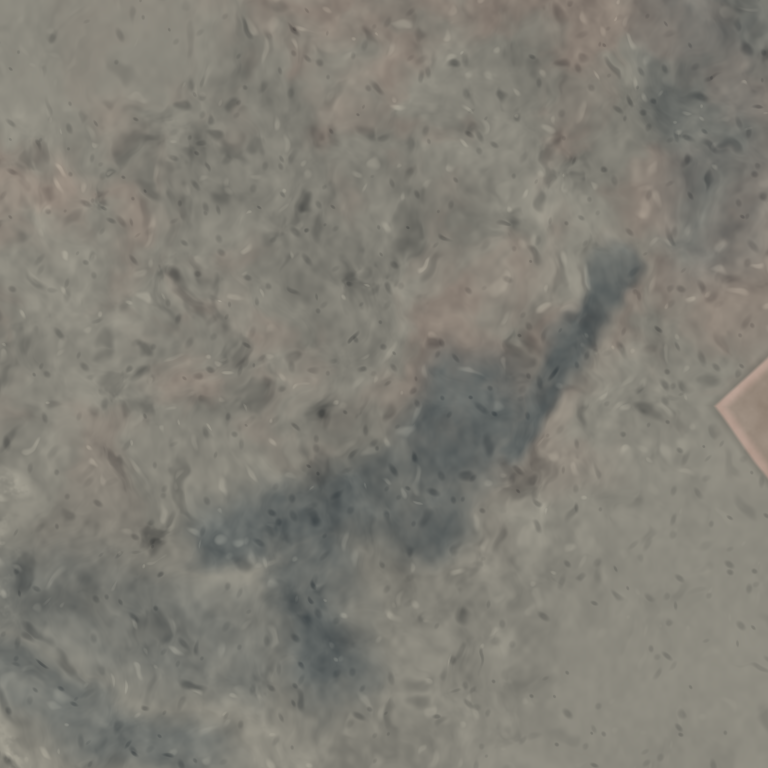
A three.js fragment shader for this texture:

```glsl
varying vec2 vUv;

const vec3 DARK_CEMENT = vec3(0.335, 0.335, 0.318);
const vec3 PALE_CEMENT = vec3(0.605, 0.592, 0.545);
const vec3 BLUE_TINT = vec3(-0.022, 0.0, 0.018);
const vec3 RUST_TINT = vec3(0.022, -0.010, -0.012);
const vec3 CHIP_FACE = vec3(0.585, 0.530, 0.480);
const vec3 CHIP_EDGE = vec3(0.700, 0.610, 0.560);

float hash(vec2 p) {
  vec3 q = fract(vec3(p.xyx) * 0.1031);
  q += dot(q, q.yzx + 33.33);
  return fract((q.x + q.y) * q.z);
}

float noise(vec2 p) {
  vec2 i = floor(p);
  vec2 f = fract(p);
  f = f * f * (3.0 - 2.0 * f);
  float low = mix(hash(i), hash(i + vec2(1.0, 0.0)), f.x);
  float high = mix(hash(i + vec2(0.0, 1.0)), hash(i + 1.0), f.x);
  return mix(low, high, f.y);
}

// Layered noise, centred on zero
float fbm(vec2 p) {
  float sum = 0.0;
  float gain = 0.5;
  for (int i = 0; i < 4; i++) {
    sum += gain * (noise(p) - 0.5);
    p = mat2(1.6, 1.2, -1.2, 1.6) * p + 17.3;
    gain *= 0.55;
  }
  return sum;
}

float segmentDistance(vec2 p, vec2 a, vec2 b) {
  vec2 ab = b - a;
  return length(p - a - ab * clamp(dot(p - a, ab) / dot(ab, ab), 0.0, 1.0));
}

float softStroke(vec2 p, vec2 a, vec2 b, float radius) {
  return 1.0 - smoothstep(radius * 0.35, radius * 1.4, segmentDistance(p, a, b));
}

// Scattered slanted flecks, one possible in each cell
float flecks(vec2 p, float scale, float share, float seed) {
  vec2 g = p * scale;
  vec2 cell = floor(g);
  float cover = 0.0;
  for (int y = -1; y <= 1; y++) {
    for (int x = -1; x <= 1; x++) {
      vec2 id = cell + vec2(float(x), float(y));
      vec2 jitter = vec2(hash(id + seed), hash(id + seed + 41.7));
      float pick = hash(id + seed + 83.1);
      float angle = (jitter.x - 0.5) * 2.4;
      vec2 d = g - id - jitter;
      d = mat2(cos(angle), -sin(angle), sin(angle), cos(angle)) * d;
      d.y *= mix(0.4, 0.9, jitter.y);
      float size = mix(0.12, 0.32, hash(id + seed + 9.4));
      float blot = 1.0 - smoothstep(size * 0.3, size * 1.3, length(d));
      cover = max(cover, blot * step(pick, share) * mix(0.4, 1.0, jitter.x));
    }
  }
  return cover;
}

// Branching damp stain
float stainMask(vec2 p) {
  float s = softStroke(p, vec2(0.81, 0.65), vec2(0.66, 0.43), 0.030);
  s = max(s, softStroke(p, vec2(0.63, 0.49), vec2(0.56, 0.35), 0.065));
  s = max(s, softStroke(p, vec2(0.57, 0.37), vec2(0.29, 0.31), 0.055));
  s = max(s, softStroke(p, vec2(0.41, 0.26), vec2(0.44, 0.14), 0.065));
  s = max(s, 0.8 * softStroke(p, vec2(0.00, 0.13), vec2(0.26, 0.01), 0.050));
  s = max(s, 0.5 * softStroke(p, vec2(0.05, 0.22), vec2(0.33, 0.16), 0.075));
  return max(s, 0.6 * softStroke(p, vec2(0.92, 0.98), vec2(0.94, 0.72), 0.090));
}

void main() {
  vec2 p = vUv;
  vec2 warp = vec2(fbm(p * 9.0), fbm(p * 9.0 + 31.0));
  vec2 q = p + 0.09 * warp;

  // Smooth troweled areas against rough, mottled cement
  float plain = smoothstep(0.0, 0.16, dot(q - vec2(0.73, 0.34), vec2(0.82, -0.57)));
  plain *= 1.0 - smoothstep(0.45, 0.72, q.y);
  float corner = 1.0 - smoothstep(0.13, 0.27, length((q - vec2(0.06, 1.0)) * vec2(0.8, 1.3)));
  plain = max(plain, corner);
  float rough = mix(1.0, 0.25, plain);
  float stain = stainMask(q) * clamp(0.88 + 0.9 * fbm(p * 22.0 + 5.0), 0.0, 1.0);

  // Tone from clouds, grain and flecks
  float tone = 0.67 + 0.12 * plain - 0.45 * stain;
  tone += rough * (0.50 * fbm(p * 7.0 + 3.0) + 0.55 * fbm(q * vec2(30.0, 24.0)));
  tone += 0.18 * (noise(p * vec2(105.0, 85.0)) - 0.5) * mix(1.0, 0.45, plain);
  float pits = smoothstep(0.10, 0.30, fbm(q * vec2(21.0, 16.0) + 60.0));
  tone -= 0.32 * pits * rough * (1.0 - 0.6 * stain);
  tone -= 0.38 * flecks(q, 34.0, 0.22, 2.0) * mix(1.0, 0.55, plain);
  tone -= 0.30 * flecks(p, 62.0, 0.12, 19.0);
  tone += 0.30 * flecks(q, 48.0, 0.18, 57.0) * rough;

  // Pale scrape along the left border
  float scrape = softStroke(q, vec2(0.012, 0.38), vec2(0.008, 0.22), 0.018);
  scrape = max(scrape, softStroke(q, vec2(0.0, 0.05), vec2(0.0, 0.0), 0.018));
  tone += 0.4 * scrape * smoothstep(-0.1, 0.2, fbm(p * 38.0));

  // Cool stain and warm rust tints
  vec3 color = mix(DARK_CEMENT, PALE_CEMENT, clamp(tone, -0.2, 1.25));
  float rust = smoothstep(-0.08, 0.20, fbm(q * 8.0 + 90.0)) * rough * (1.0 - stain);
  color += BLUE_TINT * stain + RUST_TINT * rust * smoothstep(0.2, 0.6, p.y);

  // Pinkish chip entering from the right
  vec2 c = p - vec2(0.931, 0.470) + 0.006 * warp;
  float chip = max(dot(c, vec2(-0.68, 0.73)), dot(c, vec2(-0.81, -0.59)));
  vec3 chipColor = mix(CHIP_FACE, CHIP_EDGE, smoothstep(-0.018, -0.004, chip));
  chipColor += 0.10 * fbm(p * 40.0);
  color *= 1.0 - 0.12 * (1.0 - smoothstep(0.0, 0.012, chip));
  color = mix(chipColor, color, smoothstep(-0.003, 0.003, chip));

  gl_FragColor = vec4(color, 1.0);
}
```
